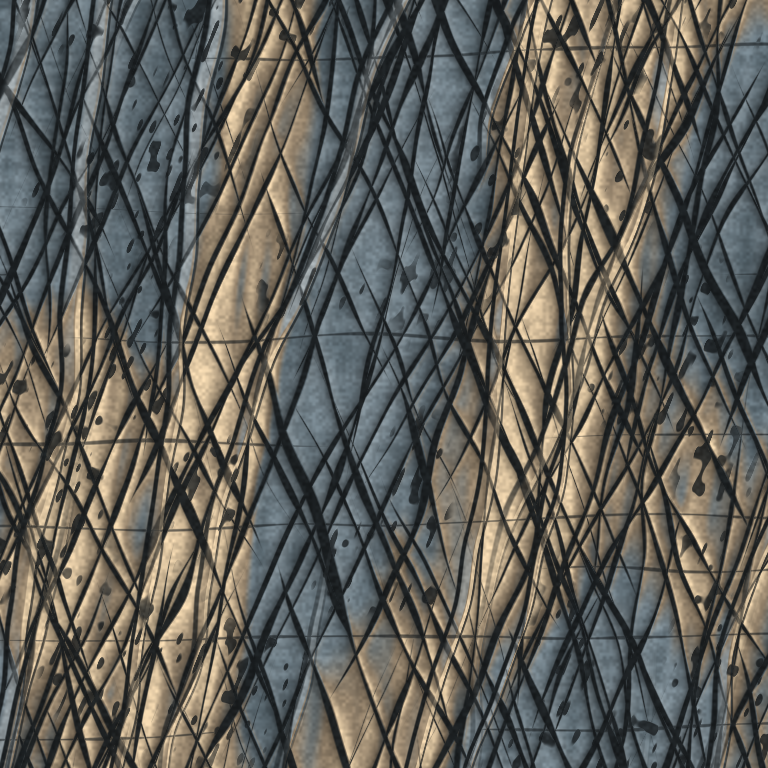
This texture is drawn by a WebGL 2 fragment shader. Its source:

```glsl
#version 300 es
precision highp float;
// Slate-blue weathered bark: crossing slanted cracks, raised ridges and warm side light.
uniform vec2 u_resolution;
out vec4 fragColor;

const float SOFT = 0.0013;
const vec3 INK = vec3(0.095, 0.11, 0.118);
const vec3 SLATE_LOW = vec3(0.31, 0.365, 0.395);
const vec3 SLATE_HIGH = vec3(0.49, 0.55, 0.585);
const vec3 PALE = vec3(0.65, 0.68, 0.69);
const vec3 TAN = vec3(0.58, 0.51, 0.42);
const vec3 CREAM = vec3(0.91, 0.81, 0.66);

float hash(vec2 p) {
  vec3 h = fract(p.xyx * 0.1031);
  h += dot(h, h.yzx + 33.33);
  return fract((h.x + h.y) * h.z);
}

float noise(vec2 p) {
  vec2 i = floor(p), f = fract(p);
  f = f * f * (3.0 - 2.0 * f);
  return mix(mix(hash(i), hash(i + vec2(1, 0)), f.x),
             mix(hash(i + vec2(0, 1)), hash(i + vec2(1, 1)), f.x), f.y);
}

// x runs across and y along a direction tilted clockwise from vertical.
vec2 slant(vec2 p, float angle) {
  float c = cos(angle), s = sin(angle);
  return vec2(c * p.x - s * p.y, s * p.x + c * p.y);
}

vec2 bend(vec2 q, float amount, float seed) {
  q.x += amount * (noise(q * vec2(3.0, 2.2) + seed) - 0.5);
  q.x += 0.2 * amount * (noise(q * vec2(13.0, 10.0) + seed) - 0.5);
  return q;
}

// Jittered position of one strand in a set of near-parallel strands.
float strand(float id, float along, float density, float rnd) {
  float wander = 0.014 * (noise(vec2(along * 5.0 + rnd * 40.0, id)) - 0.5);
  return (id + 0.5 + 0.7 * (rnd - 0.5)) / density + wander;
}

// Broken, tapering cracks: x = crack, y = lit rim, z = shaded rim.
vec3 cracks(vec2 p, float angle, float density, float halfWidth, float warp, float seed) {
  vec2 q = bend(slant(p, angle), warp, seed);
  float cell = floor(q.x * density);
  vec3 result = vec3(0.0);
  for (int k = -1; k <= 1; k++) {
    float id = cell + float(k);
    float rnd = hash(vec2(id + 50.0, seed));
    float d = q.x - strand(id, q.y, density, rnd);
    float presence = smoothstep(0.36, 0.64, noise(vec2(q.y * 2.8 + rnd * 90.0, id * 3.7 + seed)));
    float w = halfWidth * presence * (0.35 + 1.2 * noise(vec2(q.y * 17.0 + rnd * 30.0, id + seed)));
    float line = smoothstep(0.0, 0.25, presence) * (1.0 - smoothstep(w - SOFT, w + SOFT, abs(d)));
    float lit = presence * smoothstep(0.0, 2.0 * SOFT, d - w) * exp(-max(d - w, 0.0) / 0.005);
    float shade = presence * (1.0 - smoothstep(-w, w + SOFT, d)) * exp(-max(-d - w, 0.0) / 0.008);
    result = max(result, vec3(line, lit, shade));
  }
  return result;
}

// Rounded ridges: x = pale crown, y = warm flank, z = dark border.
vec3 ridges(vec2 p, float angle, float density, float radius, float seed) {
  vec2 q = bend(slant(p, angle), 0.09, seed);
  float cell = floor(q.x * density);
  vec3 result = vec3(0.0);
  for (int k = -1; k <= 1; k++) {
    float id = cell + float(k);
    float rnd = hash(vec2(id + 50.0, seed));
    float d = q.x - strand(id, q.y, density, rnd);
    float presence = smoothstep(0.3, 0.6, noise(vec2(q.y * 2.0 + rnd * 90.0, id * 3.7 + seed)));
    float r = radius * (0.25 + 0.75 * presence) * (0.5 + 0.8 * rnd);
    float u = d / r;
    float inside = 1.0 - smoothstep(0.85, 1.1, abs(u));
    float crown = inside * smoothstep(-1.0, -0.2, u);
    float edge = inside * smoothstep(0.25, 0.8, u);
    float flank = smoothstep(1.0, 1.3, u) * exp(-max(d - r, 0.0) / 0.022);
    float left = 1.0 - smoothstep(0.0016, 0.0045, abs(d + r * 1.1));
    float right = 0.7 * (1.0 - smoothstep(0.0005, 0.0025, abs(d - r * 1.15)));
    result = max(result, presence * vec3(crown, max(edge, 0.75 * flank), max(left, right)));
  }
  return result;
}

void main() {
  vec2 p = gl_FragCoord.xy / u_resolution.y;
  vec2 lean = bend(slant(p, 0.12), 0.06, 4.0);

  // Slate ground with streaks, faint cross-grain and fine grit.
  float streak = noise(lean * vec2(65.0, 9.0));
  float grit = noise(p * 230.0) - 0.5;
  float tone = 0.4 * noise(p * vec2(9.0, 5.0)) + 0.35 * streak + 0.25 * noise(p * vec2(14.0, 120.0));
  vec3 color = mix(SLATE_LOW, SLATE_HIGH, smoothstep(0.15, 0.85, tone));

  // Ridges and crack families leaning both ways.
  vec3 ridge = max(ridges(p, 0.27, 6.0, 0.012, 11.0), ridges(p, 0.17, 5.0, 0.009, 37.0));
  float tangle = mix(0.6, 1.35, noise(p * vec2(4.0, 3.0) + 7.0));
  vec3 crack = vec3(0.0);
  for (int i = 0; i < 10; i++) {
    float seed = 5.0 + 13.0 * float(i);
    float side = i % 2 == 0 ? 1.0 : -1.0;
    float angle = side * mix(0.1, 0.5, hash(vec2(seed, 2.0)));
    float density = mix(9.0, 17.0, hash(vec2(seed, 8.0)));
    crack = max(crack, cracks(p, angle, density, 0.036 / density * tangle, 0.06, seed));
  }
  vec3 level = cracks(p, 1.56, 10.0, 0.0018, 0.02, 171.0);

  // Warm light on flanks, rims and long patches.
  float glow = smoothstep(0.42, 0.72, noise(lean * vec2(8.0, 2.3) + 3.0));
  float warm = ridge.y * (0.3 + 0.7 * glow) + glow * (0.2 + 0.5 * streak) + crack.y * (0.15 + 0.5 * glow);
  color = mix(color, PALE, clamp(0.7 * ridge.x + 0.45 * crack.y, 0.0, 1.0));
  color = mix(color, TAN, smoothstep(0.15, 0.5, warm));
  color = mix(color, CREAM, smoothstep(0.42, 0.9, warm));
  color *= 1.0 + 0.22 * grit;

  // Shadows, then cracks and scattered flecks.
  float fleck = smoothstep(0.72, 0.82, noise(slant(p, 0.4) * vec2(120.0, 45.0)));
  fleck *= smoothstep(0.45, 0.65, noise(p * vec2(11.0, 8.0) + 21.0));
  color *= 1.0 - 0.45 * crack.z * (1.0 - 0.5 * ridge.x);
  float dark = max(max(crack.x * (1.0 - 0.45 * ridge.x), ridge.z), max(0.65 * level.x, 0.85 * fleck));
  color = mix(color, INK * (1.0 + 0.5 * grit), 0.95 * dark);
  fragColor = vec4(color, 1.0);
}
```
